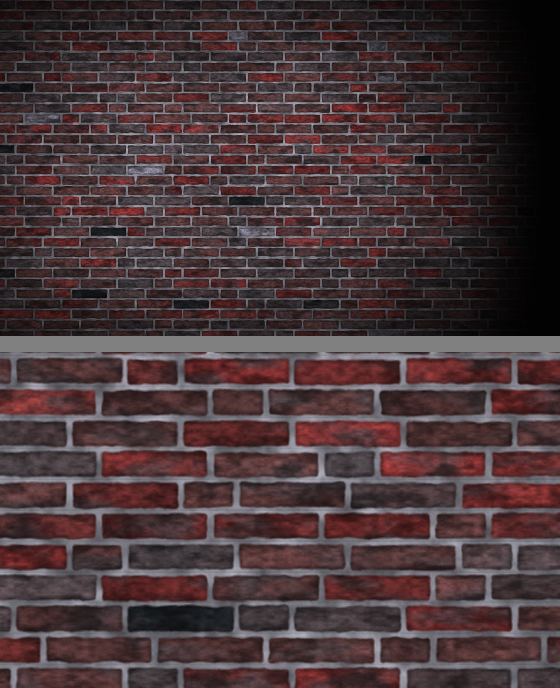
Top, the full canvas; bottom, a detail of the centre.
Give the GLSL for this texture, as a Shadertoy shader.

```glsl
// Dark brick wall of mixed stretchers and headers, lit from the centre and fading to black.

const float ROWS = 32.6;        // courses over the canvas height
const float HALF_BRICK = 1.8;   // header length, in course heights
const float JOINT = 0.19;       // mortar width, in course heights
const float GROUP = 9.0;        // four stretchers and one header, in headers

const vec3 RED      = vec3(0.40, 0.14, 0.14);
const vec3 BROWN    = vec3(0.29, 0.18, 0.18);
const vec3 GREY     = vec3(0.24, 0.22, 0.235);
const vec3 CHARCOAL = vec3(0.08, 0.09, 0.10);
const vec3 PALE     = vec3(0.38, 0.37, 0.42);
const vec3 MORTAR   = vec3(0.49, 0.49, 0.525);

float hash(vec2 p) {
    return fract(sin(dot(p, vec2(127.1, 311.7))) * 43758.545);
}

float noise(vec2 p) {
    vec2 i = floor(p), f = fract(p);
    f = f * f * (3.0 - 2.0 * f);
    return mix(mix(hash(i), hash(i + vec2(1, 0)), f.x),
               mix(hash(i + vec2(0, 1)), hash(i + vec2(1, 1)), f.x), f.y);
}

float fbm(vec2 p) {
    float sum = 0.0, amp = 0.5;
    for (int i = 0; i < 4; i++) {
        sum += amp * noise(p);
        p = p * 2.03 + 17.0;
        amp *= 0.5;
    }
    return sum / 0.9375;
}

float roundBox(vec2 p, vec2 halfSize, float radius) {
    vec2 q = abs(p) - halfSize + radius;
    return length(max(q, 0.0)) + min(max(q.x, q.y), 0.0) - radius;
}

// Start (x) and length (y) of the brick at x, in headers.
// Each group of a course places its one header at random.
vec2 brickSpan(float x, float course) {
    float shift = floor(hash(vec2(course, 3.7)) * GROUP);
    float origin = 0.31 + 0.53 * mod(course + 1.0, 2.0) - shift;
    float group = floor((x - origin) / GROUP);
    float base = origin + group * GROUP;
    float local = x - base;
    float header = 2.0 * floor(hash(vec2(group, course + 41.0)) * 5.0);
    if (local < header) return vec2(base + 2.0 * floor(local / 2.0), 2.0);
    if (local < header + 1.0) return vec2(base + header, 1.0);
    return vec2(base + header + 1.0 + 2.0 * floor((local - header - 1.0) / 2.0), 2.0);
}

// Fired clay tone of one brick, with sooty patches and fine grain.
vec3 brickColor(vec2 p, vec2 id) {
    float pick = hash(id + 5.3);
    vec3 tone = pick < 0.30 ? RED : pick < 0.72 ? BROWN : pick < 0.955 ? GREY
              : pick < 0.98 ? CHARCOAL : PALE;
    tone = mix(tone, BROWN, 0.5 * hash(id + 27.4) * step(pick, 0.955));
    tone *= 0.8 + 0.4 * hash(id + 19.1);
    float stain = fbm(p * vec2(0.7, 1.6) + id * 3.1);
    tone = mix(tone, GREY * 0.9, 0.7 * smoothstep(0.42, 0.75, stain));
    float soot = fbm(p * vec2(1.1, 2.4) + id * 1.7 + 50.0);
    tone *= mix(1.1, 0.65, smoothstep(0.4, 0.75, soot));
    return tone * (0.6 + 0.8 * fbm(p * vec2(4.5, 7.0)));
}

// Off-centre pool of light; the right side and its upper corner go black.
float pool(vec2 uv) {
    vec2 q = uv - vec2(0.44, 0.49);
    q *= vec2(q.x > 0.0 ? 1.55 : 1.15, q.y > 0.0 ? 1.25 : 1.2);
    float glow = 1.0 - smoothstep(0.22, 1.08, length(q));
    return glow * (1.0 - smoothstep(0.82, 0.99, uv.x));
}

void mainImage(out vec4 fragColor, in vec2 fragCoord) {
    vec2 uv = fragCoord / iResolution.xy;
    float pixel = ROWS / iResolution.y;
    vec2 p = vec2(fragCoord.x, iResolution.y - fragCoord.y) * pixel;

    // Brick layout
    float course = floor(p.y);
    vec2 span = brickSpan(p.x / HALF_BRICK, course);
    vec2 id = vec2(floor(span.x * 2.0), course);
    vec2 size = vec2(span.y * HALF_BRICK, 1.0);
    vec2 local = p - vec2(span.x * HALF_BRICK, course) - 0.5 * size;
    local.y += 0.05 * (hash(id + 8.8) - 0.5);

    // Worn outline with a soft edge
    float d = roundBox(local, 0.5 * (size - JOINT), 0.1);
    d += 0.13 * (fbm(p * 2.2) - 0.5);
    float soft = max(0.6 * pixel, 0.055);
    float clay = 1.0 - smoothstep(-soft, soft, d);

    // Surfaces: dim brick rims, mortar with light and dirty stretches
    vec3 brick = brickColor(p, id) * mix(0.75, 1.04, smoothstep(0.0, 0.2, -d));
    vec3 mortar = MORTAR * (0.45 + 0.95 * fbm(p * 1.5 + 33.0));
    mortar *= mix(1.0, 0.8, smoothstep(0.0, 0.3, local.y - 0.35));
    vec3 color = mix(mortar, brick, clay);

    color *= 1.08 * pool(uv) * (0.85 + 0.3 * fbm(p * 0.15));
    fragColor = vec4(color + vec3(0.008, 0.006, 0.007), 1.0);
}
```
